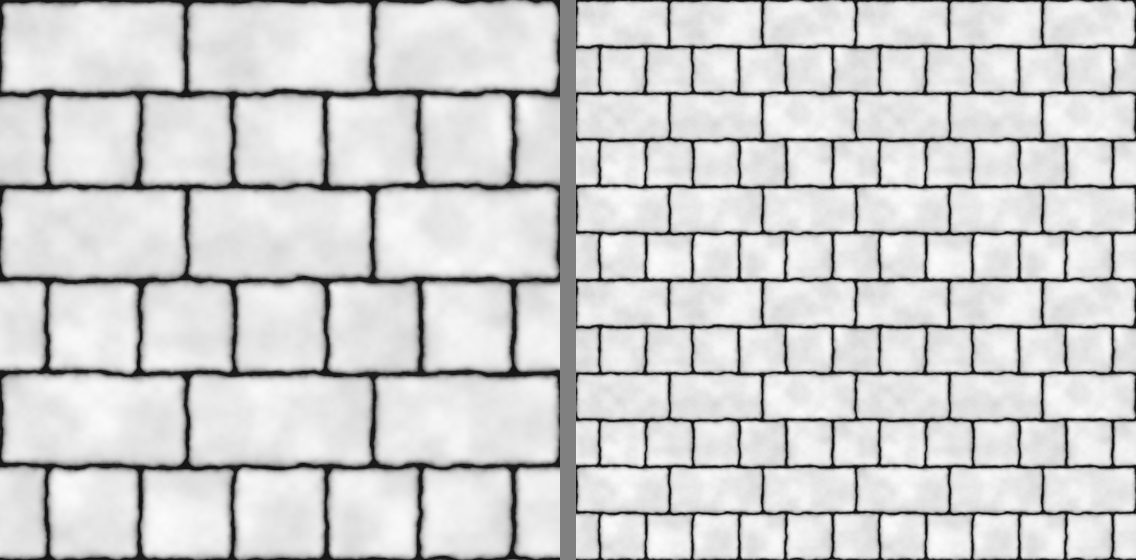
Left, the tile; right, the same tile 2 across and 2 down.
Give the GLSL for this texture map, as a WebGL 1 fragment shader.

```glsl
precision highp float;
// Pale stone wall: six courses alternating six square blocks with three long ones.
// Rounded-box distances, bent by wrapping noise, give dark joints with soft
// shaded edges; fractal noise, shifted per block, clouds the faces.
uniform vec2 u_resolution;

const float COURSES = 6.0; // canvas size in course heights

float hash(vec2 p) {
  return fract(sin(dot(p, vec2(127.1, 311.7))) * 43758.5453);
}

// Value noise over wall units that repeats with the canvas
float wrapNoise(vec2 p, float freq, float seed) {
  p *= freq;
  vec2 cell = floor(p);
  vec2 f = p - cell;
  f = f * f * f * (f * (f * 6.0 - 15.0) + 10.0);
  float period = COURSES * freq;
  vec2 lo = mod(cell, period);
  vec2 hi = mod(cell + 1.0, period);
  float bottom = mix(hash(lo + seed), hash(vec2(hi.x, lo.y) + seed), f.x);
  float top = mix(hash(vec2(lo.x, hi.y) + seed), hash(hi + seed), f.x);
  return mix(bottom, top, f.y);
}

float wrapFbm(vec2 p, float freq, float seed) {
  float sum = 0.0;
  float weight = 0.5;
  for (int i = 0; i < 4; i++) {
    sum += weight * wrapNoise(p, freq, seed + float(i) * 17.3);
    freq *= 2.0;
    weight *= 0.5;
  }
  return sum / 0.9375;
}

// Depth inside a rounded block, zero on its outline
float blockDepth(vec2 p, vec2 halfSize, float radius) {
  vec2 q = abs(p) - halfSize + radius;
  return radius - length(max(q, 0.0)) - min(max(q.x, q.y), 0.0);
}

void main() {
  vec2 wall = gl_FragCoord.xy / u_resolution * COURSES;

  // Uneven hand-cut edges
  vec2 wobble = vec2(wrapFbm(wall, 4.0, 3.1), wrapFbm(wall, 4.0, 51.7)) - 0.5;
  vec2 p = wall + wobble * 0.07;

  // Even courses hold squares shifted by half, odd ones hold double lengths
  float course = floor(p.y);
  float isLong = mod(course, 2.0);
  float width = 1.0 + isLong;
  float along = (p.x - 0.5 * (1.0 - isLong)) / width;
  vec2 block = vec2(mod(floor(along), COURSES / width), mod(course, COURSES));
  vec2 local = vec2((fract(along) - 0.5) * width, fract(p.y) - 0.5);

  // Soft ramp from joint to face
  float depth = blockDepth(local, vec2(0.5 * width, 0.5), 0.1);
  depth += (wrapNoise(wall, 8.0, 23.9) - 0.5) * 0.012;
  float ramp = 1.0 - exp(-max(depth - 0.012, 0.0) / 0.025);

  // Cloudy face, different on each block
  vec2 shift = COURSES * vec2(hash(block + 7.7), hash(block + 31.3));
  float face = 0.915 + (wrapFbm(wall + shift, 2.0, 83.2) - 0.5) * 0.2;

  float joint = 0.085 + 0.03 * wrapNoise(wall, 4.0, 67.4);
  gl_FragColor = vec4(vec3(mix(joint, face, ramp)), 1.0);
}
```
